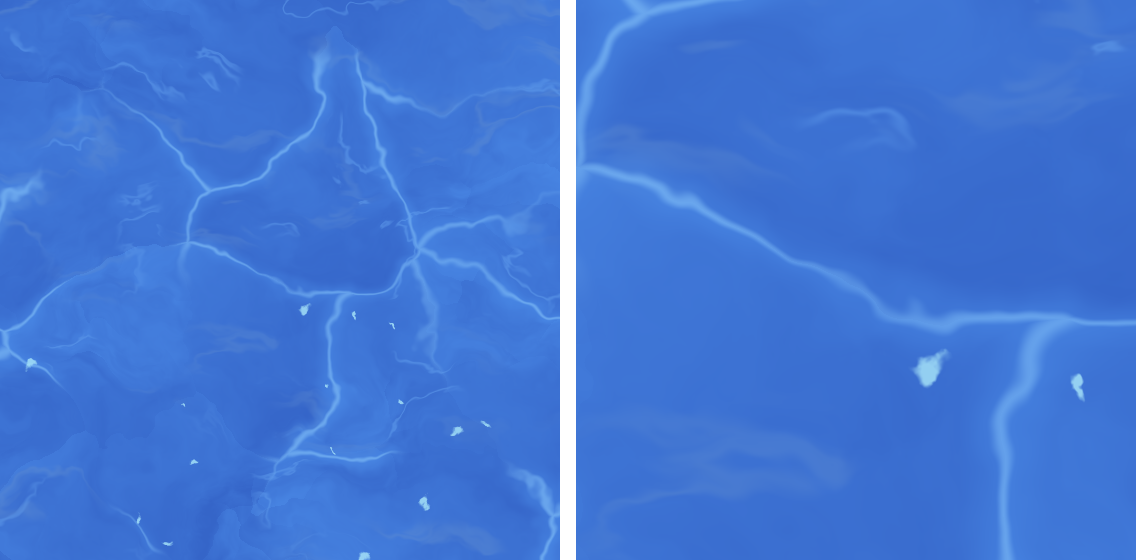
Left: the whole. Right: its middle third, enlarged.
Reproduce this texture procedurally as a three.js fragment shader.

```glsl
varying vec2 vUv;

float hash(vec2 p) {
  vec3 q = fract(p.xyx * 0.1031);
  q += dot(q, q.yzx + 33.33);
  return fract((q.x + q.y) * q.z);
}

vec2 hash2(vec2 p) {
  return vec2(hash(p + 11.3), hash(p + 47.9));
}

float noise(vec2 p) {
  vec2 i = floor(p), f = fract(p);
  f = f * f * f * (f * (f * 6.0 - 15.0) + 10.0);
  return mix(mix(hash(i), hash(i + vec2(1, 0)), f.x),
             mix(hash(i + vec2(0, 1)), hash(i + vec2(1, 1)), f.x), f.y);
}

float fbm(vec2 p) {
  float sum = 0.0, amp = 0.52;
  for (int i = 0; i < 5; i++) {
    sum += amp * noise(p);
    p = mat2(1.6, 1.2, -1.2, 1.6) * p + 5.7;
    amp *= 0.5;
  }
  return sum;
}

// Thin wandering lines where the noise crosses its middle value
float wisps(vec2 p, float width) {
  return 1.0 - smoothstep(0.0, width, abs(fbm(p) - 0.5));
}

// Wave facets: x = tilted tone, y = distance to the crease
vec2 facets(vec2 p) {
  vec2 cell = floor(p), nearest = vec2(0), id = vec2(0);
  float d1 = 9.0, d2 = 9.0;
  for (int y = -1; y <= 1; y++)
  for (int x = -1; x <= 1; x++) {
    vec2 c = cell + vec2(x, y);
    vec2 r = p - c - hash2(c);
    float d = length(r);
    if (d < d1) { d2 = d1; d1 = d; nearest = r; id = c; }
    else d2 = min(d2, d);
  }
  float angle = 6.283 * hash(id + 3.1);
  float tilt = dot(nearest, vec2(cos(angle), sin(angle)));
  return vec2(tilt + 0.5 * (hash(id + 8.4) - 0.5), d2 - d1);
}

// Small ragged highlights, scattered on a jittered grid
float glints(vec2 uv, float density) {
  vec2 p = uv * 13.0 + 0.5 * vec2(fbm(uv * 34.0), fbm(uv * 34.0 + 9.0));
  float sum = 0.0;
  for (int y = -1; y <= 1; y++)
  for (int x = -1; x <= 1; x++) {
    vec2 c = floor(p) + vec2(x, y);
    vec2 r = p - c - hash2(c);
    float a = mix(-1.1, 0.4, hash(c + 5.2));
    r = mat2(cos(a), -sin(a), sin(a), cos(a)) * r;
    float size = mix(0.08, 0.22, hash(c + 21.0));
    float blob = 1.0 - smoothstep(0.35, 1.0, length(r / vec2(size, size * 0.45)));
    sum += blob * step(hash(c + 70.0), density);
  }
  return min(sum, 1.0);
}

void main() {
  vec2 uv = vUv;
  vec2 bend = vec2(fbm(uv * 4.0 + 2.0), fbm(uv * 4.0 + 31.0)) - 0.5;
  vec2 flow = uv + 0.22 * bend;

  // Broad swell, facets and fine ripples
  vec2 large = facets(flow * vec2(3.2, 3.8) + 4.0);
  vec2 small = facets(flow * vec2(8.0, 11.0) + 19.0);
  float swell = fbm(flow * 3.0 + 13.0) - 0.5;
  float ripple = fbm(flow * vec2(11.0, 17.0) + bend * 4.0) - 0.5;
  float patches = smoothstep(0.35, 0.65, noise(uv * 4.5 + 60.0));
  float tone = 0.37 + 0.28 * large.x + 0.5 * swell
             + (0.35 + 0.45 * patches) * ripple + 0.16 * patches * small.x;
  vec3 color = mix(vec3(0.207, 0.395, 0.785), vec3(0.29, 0.535, 0.9),
                   clamp(tone, 0.0, 1.3));

  // Dull, flattened reflections
  float veil = wisps(flow * vec2(4.0, 11.0) + 40.0, 0.07)
             * smoothstep(0.48, 0.75, noise(uv * vec2(5.0, 8.0) + 17.0));
  color = mix(color, vec3(0.37, 0.55, 0.82), 0.42 * veil);

  // Pale crests along parts of the creases
  float lowEdge = 1.0 - smoothstep(0.02, 0.25, uv.y);
  float exposed = smoothstep(0.5, 0.82, noise(uv * 5.0 + 80.0) + 0.15 * lowEdge);
  float halo = 1.0 - smoothstep(0.0, 0.22, large.y);
  float crest = 1.0 - smoothstep(0.0, 0.045, large.y);
  color = mix(color, vec3(0.30, 0.56, 0.92), 0.45 * halo * exposed);
  color = mix(color, vec3(0.46, 0.70, 0.95), 0.75 * crest * exposed);
  float streak = wisps(flow * vec2(6.0, 9.0) + 90.0, 0.035)
               * smoothstep(0.58, 0.8, noise(uv * 8.0 + 51.0));
  color = mix(color, vec3(0.38, 0.62, 0.93), 0.5 * streak);

  // Sun glints, denser toward the lower part
  float cluster = smoothstep(0.35, 0.7, noise(uv * 4.0 + 27.0));
  float density = 0.18 * cluster * (1.0 - smoothstep(0.2, 0.75, uv.y)) + 0.015;
  color = mix(color, vec3(0.64, 0.88, 0.97), 0.85 * glints(uv, density));

  gl_FragColor = vec4(color, 1.0);
}
```
